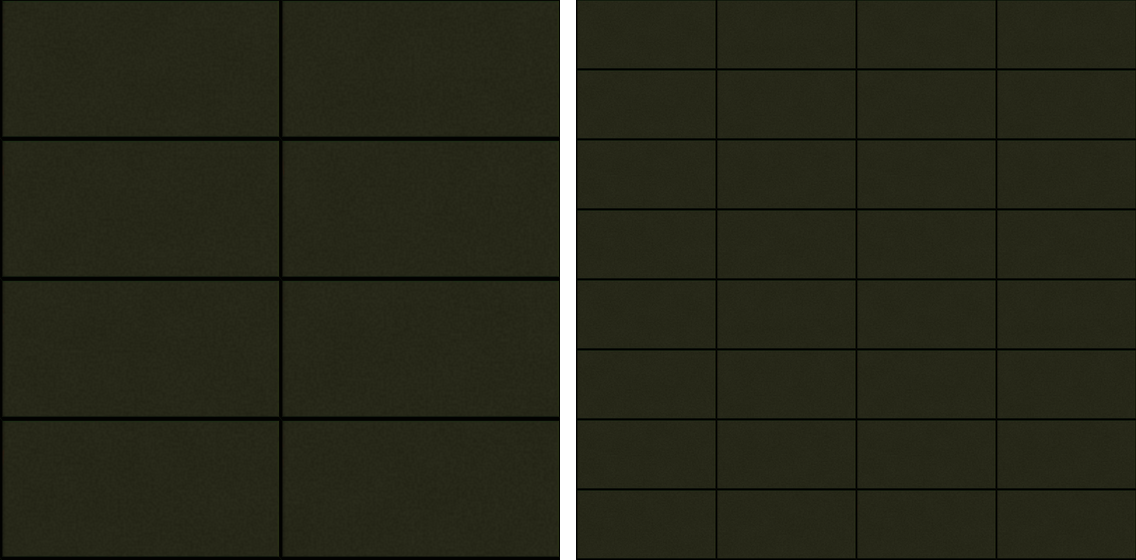
Left, the tile; right, the same tile 2 across and 2 down.
Give the GLSL for this pattern, as a Shadertoy shader.

```glsl
// Dark olive panels in a two by four grid, parted by black grooves.
// Panel sides are signed distances; thin lit rims, mitred groove corners and
// wrapping gradient noise add bevel, grain and wear. The canvas tiles.

const vec2 COUNT = vec2(2.0, 4.0);            // panels across and down
const vec2 GRID_SHIFT = vec2(0.0013, 0.0022); // groove centre from canvas edge
const vec2 GROOVE_HALF = vec2(0.0031, 0.0038);
const float RIM_WIDTH = 0.0024;
const float SHADE_WIDTH = 0.0035;
const float MITRE_HALF = 0.0006;
const float GRAIN_AMOUNT = 0.022;
const float MOTTLE_AMOUNT = 0.006;

const vec3 PANEL = vec3(0.150, 0.154, 0.095);
const vec3 GROOVE = vec3(0.006, 0.007, 0.005);
const vec3 TOP_RIM = vec3(0.115, 0.180, 0.085);
const vec3 SIDE_RIM = vec3(0.165, 0.195, 0.085);
const vec3 LOW_RIM = vec3(0.085, 0.160, 0.080);
const vec3 RUST = vec3(0.200, 0.115, 0.065);
const vec3 MITRE = vec3(0.080, 0.095, 0.055);

float hash(vec2 p) {
    uvec2 q = uvec2(p) * uvec2(1597u, 3812u) + uvec2(71u, 193u);
    uint n = (q.x ^ (q.y << 7)) * 74773u + q.y * 9176u;
    n = (n ^ (n >> 15)) * 73939u;
    n = (n ^ (n >> 13)) * 51787u;
    return float((n ^ (n >> 16)) & 65535u) / 65535.0;
}

// Unit gradient at a lattice point that wraps at the given period
vec2 gradient(vec2 p, vec2 period) {
    float angle = 6.2832 * hash(mod(p, period));
    return vec2(cos(angle), sin(angle));
}

// Gradient noise over uv in 0..1, seamless for whole-number periods
float noise(vec2 uv, vec2 period) {
    vec2 p = uv * period;
    vec2 i = floor(p), f = p - i;
    vec2 w = f * f * f * (f * (f * 6.0 - 15.0) + 10.0);
    vec2 e = vec2(1.0, 0.0);
    float a = dot(gradient(i, period), f);
    float b = dot(gradient(i + e.xy, period), f - e.xy);
    float c = dot(gradient(i + e.yx, period), f - e.yx);
    float d = dot(gradient(i + e.xx, period), f - e.xx);
    return mix(mix(a, b, w.x), mix(c, d, w.x), w.y);
}

// Soft strip that starts at a panel side and fades inward
float rim(float dist, float width, float aa) {
    return 1.0 - smoothstep(width - aa, width + aa, dist);
}

void mainImage(out vec4 fragColor, in vec2 fragCoord) {
    vec2 uv = fragCoord / iResolution.xy;
    float aa = 0.75 / min(iResolution.x, iResolution.y);

    // Panel index and position measured from its groove centres
    vec2 size = 1.0 / COUNT;
    vec2 grid = (uv - GRID_SHIFT) * COUNT;
    vec2 cell = mod(floor(grid), COUNT);
    vec2 local = fract(grid) * size;
    vec2 low = local - GROOVE_HALF;          // distance from left and bottom
    vec2 high = size - GROOVE_HALF - local;  // distance from right and top

    // Face: fine grain over faint broad mottling
    float grain = noise(uv, vec2(200.0)) + 0.5 * noise(uv, vec2(101.0));
    float mottle = noise(uv, vec2(14.0)) + 0.6 * noise(uv, vec2(36.0, 30.0));
    vec3 color = PANEL + GRAIN_AMOUNT * grain * vec3(0.9, 1.0, 0.8);
    color += MOTTLE_AMOUNT * mottle;

    // Rims: strength changes per panel and breaks up along the side
    float vary = hash(cell + 11.0);
    float wear = noise(uv, vec2(90.0));
    float chips = 1.0 - 0.7 * smoothstep(0.15, 0.45, wear);
    color = mix(color, TOP_RIM, rim(high.y, RIM_WIDTH, aa) * chips * (0.65 + 0.35 * vary));
    color = mix(color, LOW_RIM, rim(low.y, 0.5 * RIM_WIDTH, aa) * chips * (0.3 + 0.5 * vary));
    color = mix(color, SIDE_RIM, rim(high.x, RIM_WIDTH, aa) * chips);

    // Left side: soft shade with rusty flecks in the upper part
    color *= 1.0 - 0.18 * rim(low.x, SHADE_WIDTH, SHADE_WIDTH);
    float fleckZone = exp(-pow((high.y - 0.055) / 0.025, 2.0));
    float flecks = smoothstep(0.0, 0.3, noise(uv, vec2(120.0, 70.0)));
    color = mix(color, RUST, 0.5 * fleckZone * flecks * rim(low.x, SHADE_WIDTH, aa));

    // Grooves, with a mitre line crossing each junction
    vec2 junction = local - size * floor(local * COUNT + 0.5);
    float across = abs(dot(junction, normalize(GROOVE_HALF.yx)));
    float mitre = 1.0 - smoothstep(MITRE_HALF - aa, MITRE_HALF + aa, across);
    vec2 beside = abs(junction) - GROOVE_HALF;
    mitre *= 1.0 - smoothstep(-aa, aa, max(beside.x, beside.y));
    vec3 groove = mix(GROOVE, MITRE, 0.6 * mitre);

    vec2 nearest = min(low, high);
    float face = smoothstep(-aa, aa, min(nearest.x, nearest.y));
    fragColor = vec4(clamp(mix(groove, color, face), 0.0, 1.0), 1.0);
}
```
